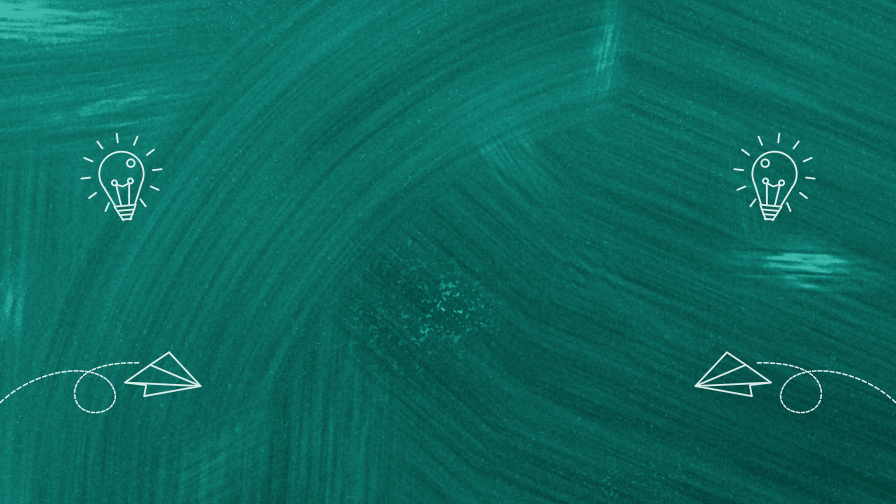
Write a WebGL 2 fragment shader that draws this background.

```glsl
#version 300 es
precision highp float;
// Green chalkboard with swept brush marks and mirrored chalk doodles.
uniform vec2 u_resolution;
out vec4 fragColor;

float hash(vec2 p) {
    vec3 q = fract(p.xyx * 0.1031);
    q += dot(q, q.yzx + 33.33);
    return fract((q.x + q.y) * q.z);
}

float noise(vec2 p) {
    vec2 i = floor(p), f = fract(p);
    f = f * f * (3.0 - 2.0 * f);
    return mix(mix(hash(i), hash(i + vec2(1, 0)), f.x),
               mix(hash(i + vec2(0, 1)), hash(i + vec2(1, 1)), f.x), f.y);
}

vec2 rotate(vec2 v, float a) {
    return vec2(cos(a) * v.x - sin(a) * v.y, sin(a) * v.x + cos(a) * v.y);
}

// Bristle lines running along x
float bristles(vec2 p) {
    p += 40.0;
    return 0.25 * noise(p * vec2(2, 20)) + 0.37 * noise(p * vec2(3, 80)) + 0.38 * noise(p * vec2(8, 190));
}

float spot(vec2 p, vec2 centre, vec2 size) {
    vec2 e = (p - centre) / size;
    return exp(-dot(e, e));
}

// Soft patch of dry chalk dragged along an angle
float dab(vec2 p, vec2 centre, vec2 size, float angle) {
    vec2 q = rotate(p - centre, -angle);
    float broken = 0.3 + 1.2 * noise(q * vec2(30, 130) + 70.0);
    return spot(q, vec2(0), size) * smoothstep(0.2, 0.75, bristles(q + centre)) * broken;
}

float segment(vec2 p, vec2 a, vec2 b) {
    vec2 v = b - a;
    return length(p - a - v * clamp(dot(p - a, v) / dot(v, v), 0.0, 1.0));
}

float bulb(vec2 q) {
    q = rotate(q, -0.117);
    vec2 h = vec2(abs(q.x), q.y);
    // Glass, highlight and filament
    float d = max(abs(length(q) - 4.4), -2.2 - q.y);
    d = min(d, segment(h, vec2(3.8, -2.2), vec2(2, -6.2)));
    d = min(d, abs(length(q - vec2(2.1, 1.9)) - 0.75));
    d = min(d, segment(h, vec2(0.8, -6.2), vec2(1.3, -2)));
    d = min(d, segment(h, vec2(1.3, -2), vec2(0, -2.5)));
    d = min(d, abs(length(h - vec2(1.6, -1.6)) - 0.5));
    // Screw base
    for (float i = 0.0; i < 4.0; i++)
        d = min(d, segment(q, vec2(0.4 * i - 2.1, -6.3 - 0.9 * i), vec2(2.1 - 0.4 * i, -6.4 - 0.9 * i)));
    d = min(d, segment(h, vec2(2.1, -6.4), vec2(0.7, -9.2)));
    // Rays all round except below
    float sector = round(atan(q.y, q.x) / 0.5236);
    float ray = segment(rotate(q, -sector * 0.5236), vec2(6.3, 0), vec2(8, 0));
    return min(d, sector == -3.0 ? 9.0 : ray);
}

float plane(vec2 q) {
    vec2 top = vec2(-6.25, 6.7), inner = vec2(-10, 4.2), wing = vec2(-15, 0.7);
    vec2 fold = vec2(-10.8, 0.2), tail = vec2(-11.2, -2), nose = vec2(0);
    float d = min(segment(q, nose, top), segment(q, top, inner));
    d = min(d, min(segment(q, inner, nose), segment(q, inner, wing)));
    d = min(d, min(segment(q, wing, nose), segment(q, wing, fold)));
    return min(d, min(segment(q, fold, tail), segment(q, tail, nose)));
}

vec2 bezier(vec2 a, vec2 b, vec2 c, vec2 d, float t) {
    float s = 1.0 - t;
    return s * s * s * a + 3.0 * s * t * (s * b + t * c) + t * t * t * d;
}

float dashes(vec2 p, vec2 a, vec2 b, vec2 c, vec2 d, float count) {
    float nearest = 99.0;
    for (float i = 0.0; i < count; i++)
        nearest = min(nearest, segment(p, bezier(a, b, c, d, i / count), bezier(a, b, c, d, (i + 0.6) / count)));
    return nearest;
}

void main() {
    vec2 p = gl_FragCoord.xy / u_resolution.y;
    float width = u_resolution.x / u_resolution.y;

    // Broad light: bright upper left, dark middle and lower right
    float tone = 0.13 + 0.33 * smoothstep(0.2, 0.95, p.y) + 0.27 * (1.0 - smoothstep(0.0, 0.9, p.x));
    tone -= 0.07 * spot(p, vec2(0.9, 0.45), vec2(0.25, 0.2)) + 0.16 * spot(p, vec2(1.6, 0.12), vec2(0.4, 0.18));
    tone += 0.1 * (1.0 - smoothstep(0.32, 0.37, p.x)) * smoothstep(0.66, 0.78, p.y);
    tone += 0.2 * (noise(p * vec2(3, 4) + 5.0) - 0.5);

    // Great arc swept from lower left to top centre
    vec2 fromHub = p - vec2(1.447, -0.157);
    float radius = length(fromHub);
    float arc = smoothstep(0.93, 0.99, radius) * (1.0 - smoothstep(1.38, 1.55, radius));
    arc *= (1.0 - smoothstep(1.2, 1.25, p.x)) * smoothstep(0.0, 0.3, p.y);
    float sweep = bristles(vec2(atan(fromHub.x, fromHub.y), radius));
    float slant = mix(bristles(rotate(p, 0.72)), bristles(rotate(p, 0.4)), smoothstep(1.15, 1.35, p.x + 0.3 - p.y * 0.3));
    float upright = bristles(rotate(p, -1.5));
    float side = mix(upright, bristles(rotate(p, -0.1)), smoothstep(0.6, 0.75, p.y));
    side = mix(side, slant, smoothstep(0.75, 0.9, p.x + 0.4 * p.y));
    tone += 0.13 * arc + 0.75 * (mix(side, sweep, arc) - 0.5);

    // Dry dabs of chalk
    float chalk = 1.5 * dab(p, vec2(0.03, 0.965), vec2(0.15, 0.04), -0.05);
    chalk += 0.8 * dab(p, vec2(0.24, 0.79), vec2(0.15, 0.07), 0.2);
    chalk += 2.2 * dab(p, vec2(1.6, 0.47), vec2(0.1, 0.045), -0.05);
    chalk += 0.55 * dab(p, vec2(1.01, 0.69), vec2(0.09, 0.06), -1.0);
    chalk += 0.8 * dab(p, vec2(1.21, 0.93), vec2(0.1, 0.03), 1.4);
    chalk += 0.6 * dab(p, vec2(0.02, 0.4), vec2(0.08, 0.04), 1.3);
    chalk += 0.4 * dab(p, vec2(0.66, 0.15), vec2(0.2, 0.12), 1.5);
    chalk += 0.45 * dab(p, vec2(0.43, 0.08), vec2(0.13, 0.08), 0.5);
    chalk += 0.5 * dab(p, vec2(1.48, 0.55), vec2(0.13, 0.03), 1.75);
    chalk += 0.35 * dab(p, vec2(1.18, 0.45), vec2(0.2, 0.05), -0.8);

    // Crumbs, board grain and stray dust
    vec2 grit = rotate(p, 0.6) + 3.0;
    float crumbs = spot(p, vec2(0.83, 0.37), vec2(0.14, 0.11)) + spot(p, vec2(0.91, 0.39), vec2(0.05)) + 0.7 * spot(p, vec2(1.25, 0.04), vec2(0.16, 0.05));
    chalk += 1.1 * crumbs * smoothstep(0.6, 0.95, noise(grit * 200.0) * 0.7 + noise(grit * 75.0) * 0.35);
    chalk += 0.8 * smoothstep(0.84, 1.0, noise(grit * 210.0 + 9.0)) * noise(p * 6.0);
    tone += 0.28 * (noise(p * 270.0) - 0.5) + 0.8 * chalk;
    vec3 color = mix(vec3(0.02, 0.31, 0.28), vec3(0.07, 0.55, 0.50), clamp(tone, -0.2, 1.1));
    color = mix(color, vec3(0.30, 0.78, 0.72), 0.7 * smoothstep(0.85, 1.6, tone));

    // Doodles in hundredths of the height, mirrored about the middle
    vec2 m = 100.0 * vec2(0.5 * width - abs(p.x - 0.5 * width), p.y);
    float pixel = 100.0 / u_resolution.y;
    float drawing = min(bulb(m - vec2(24.1, 65.5)), plane(m - vec2(39.8, 23.4)));
    float trail = dashes(m, vec2(0, 20.1), vec2(8.1, 27.8), vec2(22, 28.7), vec2(22.9, 21.5), 23.0);
    trail = min(trail, dashes(m, vec2(22.9, 21.5), vec2(22.9, 17.1), vec2(14.6, 16.7), vec2(14.8, 22.2), 12.0));
    trail = min(trail, dashes(m, vec2(14.8, 22.2), vec2(15.3, 27.1), vec2(22, 28.2), vec2(28, 28), 14.0));
    float ink = clamp((min(drawing, trail + 0.03) - 0.18) / -pixel + 0.5, 0.0, 1.0);
    fragColor = vec4(mix(color, vec3(0.93, 0.98, 0.97), 0.92 * ink), 1);
}
```
